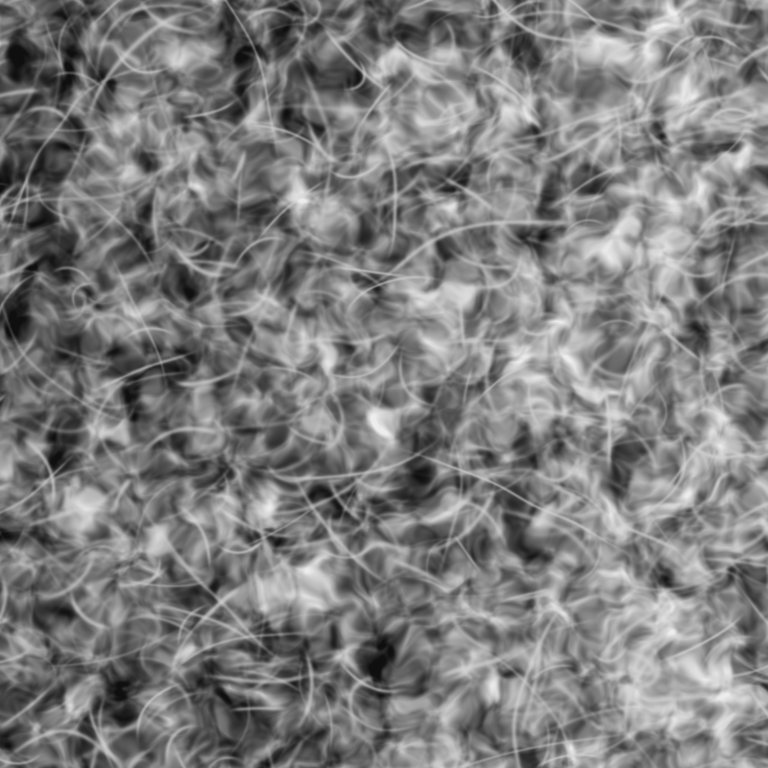
This texture is drawn by a WebGL 1 fragment shader. Its source:

```glsl
precision highp float;
// Felted mat of pale curved fibres over a mottled grey pulp with dark pores.
// Pulp: warped octaves of gradient noise. Fibres: bent strokes scattered on
// four jittered grids, each drawn with a soft profile and tapered ends.
uniform vec2 u_resolution;

#define BASE_TONE 0.458
#define SIDE_LIGHT 0.22
#define MOTTLE 1.08
#define PORE_DEPTH 0.24
#define CLUMP_GAIN 0.26
#define FIBRE_TONE 0.88
#define FIBRE_OPACITY 0.62
#define FIBRE_WIDTH 0.0026
#define FIBRE_LEAN 0.22
#define FIBRE_SPREAD 1.5
#define FIBRE_BEND 0.32

vec4 hash4(vec2 p) {
  vec4 q = fract(p.xyxy * vec4(0.1031, 0.1030, 0.0973, 0.1099));
  q += dot(q, q.wzxy + 33.33);
  return fract((q.xxyz + q.yzzw) * q.zywx);
}

float gradientDot(vec2 corner, vec2 offset) {
  float angle = 6.2832 * hash4(corner + 71.0).x;
  return dot(vec2(cos(angle), sin(angle)), offset);
}

// Gradient noise, roughly -0.7 to 0.7.
float noise(vec2 p) {
  vec2 i = floor(p);
  vec2 f = p - i;
  vec2 u = f * f * f * (f * (f * 6.0 - 15.0) + 10.0);
  vec2 e = vec2(1.0, 0.0);
  float low = mix(gradientDot(i, f), gradientDot(i + e.xy, f - e.xy), u.x);
  float high = mix(gradientDot(i + e.yx, f - e.yx),
                   gradientDot(i + e.xx, f - e.xx), u.x);
  return mix(low, high, u.y);
}

// One bent stroke centred at the origin; lengths are in grid cells.
float fibre(vec2 p, vec4 r, float width) {
  float turn = 2.0 * r.x - 1.0;
  float angle = FIBRE_LEAN + FIBRE_SPREAD * turn * (0.35 + 0.65 * abs(turn));
  float c = cos(angle);
  float s = sin(angle);
  vec2 q = vec2(c * p.x + s * p.y, c * p.y - s * p.x);
  float halfLength = mix(0.4, 0.85, r.y);
  float t = q.x / halfLength;
  float bend = FIBRE_BEND * (2.0 * r.z - 1.0);
  float slope = 2.0 * bend * t / halfLength;
  float d = (q.y - bend * (t * t - 0.3)) / sqrt(1.0 + slope * slope);
  float w = width * mix(0.75, 1.5, r.w);
  float taper = 1.0 - smoothstep(0.45, 1.0, abs(t));
  return exp(-d * d / (w * w)) * taper;
}

// Share of light left uncovered by one grid of fibres.
float fibreGaps(vec2 uv, float cells, float seed) {
  vec2 p = uv * cells + seed * 3.7;
  vec2 home = floor(p);
  float gaps = 1.0;
  for (int k = 0; k < 18; k++) {
    float n = float(k);
    float copy = floor(n / 9.0);
    vec2 cell = home + vec2(mod(n, 3.0), mod(floor(n / 3.0), 3.0)) - 1.0;
    vec2 key = cell + vec2(seed * 37.0, copy * 53.0 + 11.0);
    vec4 place = hash4(key);
    vec4 shape = hash4(key + 211.0);
    float opacity = FIBRE_OPACITY * mix(0.08, 1.0, place.z * place.z);
    gaps *= 1.0 - opacity * fibre(p - cell - place.xy, shape, FIBRE_WIDTH * cells);
  }
  return gaps;
}

float pulp(vec2 p) {
  float cloud = 0.28 * noise(p * 4.5 + 3.0) + 0.30 * noise(p * 11.0 + 17.0);
  float flocks = 0.34 * noise(p * vec2(27.0, 23.0) + 31.0);
  float grain = 0.25 * noise(p * vec2(56.0, 46.0) + 47.0);
  float fine = 0.11 * noise(p * 105.0 + 59.0);
  float wisps = 0.12 * (0.83 - abs(noise(p * vec2(20.0, 32.0) + 83.0)) * 4.0);
  return cloud + flocks + grain + fine + max(wisps, -0.05);
}

void main() {
  vec2 uv = gl_FragCoord.xy / min(u_resolution.x, u_resolution.y);
  vec2 warp = vec2(noise(uv * 9.0 + 5.0), noise(uv * 9.0 + 29.0));
  vec2 fineWarp = vec2(noise(uv * 30.0 + 41.0), noise(uv * 30.0 + 67.0));
  vec2 p = uv + 0.03 * warp + 0.014 * fineWarp;

  // Pulp, lighter to the right with a shaded lower right edge.
  float tone = BASE_TONE + SIDE_LIGHT * (uv.x - 0.5) + MOTTLE * pulp(p);
  float edge = smoothstep(0.92, 1.0, uv.x) * (1.0 - smoothstep(0.2, 0.5, uv.y));
  tone -= 0.16 * edge;

  // Dark pores, more of them on the left, and pale clumps.
  float poreField = noise(p * vec2(19.0, 15.0) + 101.0) - 0.1 * (uv.x - 0.5);
  tone -= PORE_DEPTH * smoothstep(0.16, 0.42, poreField);
  float clumpField = noise(p * vec2(13.0, 17.0) + 137.0);
  tone += CLUMP_GAIN * smoothstep(0.24, 0.5, clumpField);

  // Fibres from long to short.
  vec2 drift = uv + 0.012 * warp;
  float gaps = 1.0;
  for (int layer = 0; layer < 4; layer++) {
    float n = float(layer);
    gaps *= fibreGaps(drift, 4.5 * pow(1.5, n), n + 1.0);
  }
  tone = mix(FIBRE_TONE, tone, gaps);

  // Soft limits at both ends of the grey scale.
  tone = 0.5 + 0.46 * (tone - 0.5) / sqrt(0.2116 + 0.35 * (tone - 0.5) * (tone - 0.5));
  gl_FragColor = vec4(vec3(clamp(tone, 0.06, 0.93)), 1.0);
}
```
